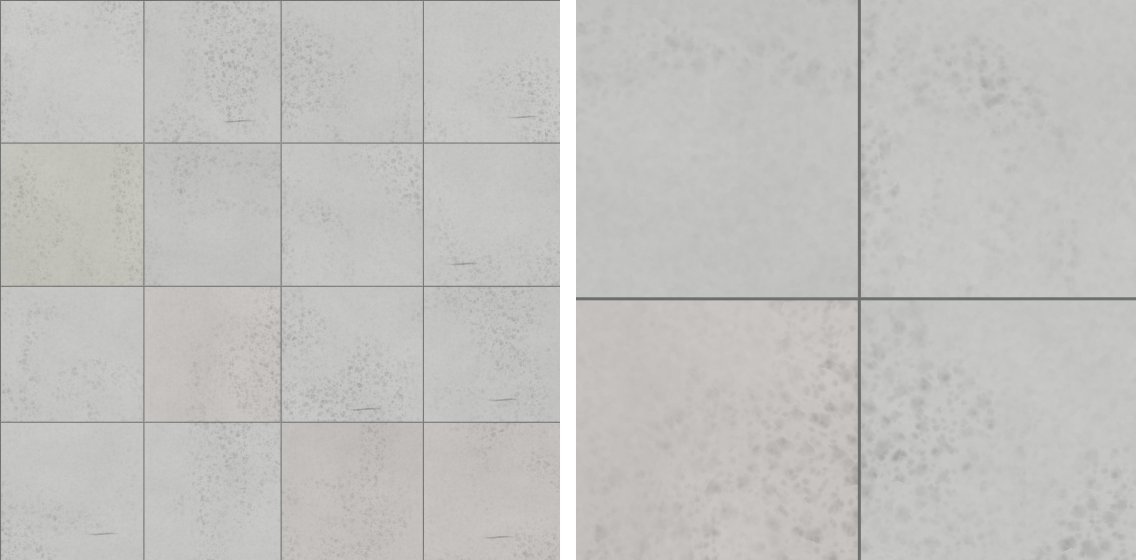
Left, the full canvas; right, a detail of the centre.
Reproduce this texture procedurally as a WebGL 1 fragment shader.

```glsl
precision highp float;
uniform vec2 u_resolution;

vec2 hash2(vec2 p) {
  return fract(sin(vec2(dot(p, vec2(127.1, 311.7)), dot(p, vec2(269.5, 183.3)))) * 4375.85);
}

// Warped, rotated sine layers, roughly -1 to 1
float clouds(vec2 p) {
  float sum = 0.0, amp = 0.5;
  for (int i = 0; i < 6; i++) {
    p = mat2(0.8, 0.6, -0.6, 0.8) * p * 1.8 + 1.7;
    p += 0.7 * sin(p.yx * 1.3 + vec2(0.4, 2.1));
    sum += amp * sin(p.x) * cos(p.y * 0.9);
    amp *= 0.68;
  }
  return sum;
}

// Cellular noise: distance to the nearest point and its random value
vec2 cells(vec2 p) {
  vec2 cell = floor(p), nearest = vec2(9.0, 0.0);
  for (int y = -1; y <= 1; y++) {
    for (int x = -1; x <= 1; x++) {
      vec2 id = cell + vec2(float(x), float(y));
      float d = length(id + hash2(id) - p);
      if (d < nearest.x) nearest = vec2(d, hash2(id + 41.3).x);
    }
  }
  return nearest;
}

// Soft dark pits of random size
float pits(vec2 p) {
  vec2 c = cells(p);
  return c.y * (1.0 - smoothstep(0.1, 0.2 + 0.5 * c.y, c.x));
}

// Index of the tile along one axis
float tileIndex(float t, vec3 joints) {
  return dot(step(joints, vec3(t)), vec3(1.0));
}

// Distance to the nearest joint along one axis
float jointDistance(float t, vec3 joints) {
  vec3 d = abs(t - joints);
  return min(min(d.x, d.y), min(d.z, abs(t - 0.0008)));
}

void main() {
  float pixel = 1.0 / min(u_resolution.x, u_resolution.y);
  vec2 uv = gl_FragCoord.xy / u_resolution;
  uv.y = 1.0 - uv.y; // rows run from the top

  // Four by four slightly uneven tiles
  vec3 columns = vec3(0.257, 0.502, 0.756);
  vec3 rows = vec3(0.2555, 0.5112, 0.754);
  vec2 tile = vec2(tileIndex(uv.x, columns), tileIndex(uv.y, rows));
  vec2 seed = hash2(tile + 3.7);
  vec2 p = uv * 4.0 + seed * 23.0;

  // Tile tone, with a few warmer tiles on a diagonal
  float warm = abs(tile.y - tile.x - 1.0) < 0.5 || tile.x + tile.y > 5.5 ? 1.0 : 0.0;
  vec3 color = vec3(0.768, 0.771, 0.765) + 0.02 * (seed.x - 0.5);
  vec3 tint = tile.x < 0.5 ? vec3(0.0, -0.006, -0.026) : vec3(0.003, -0.012, -0.014);
  color += warm * tint;

  // Cement clouding and fine grain
  float broad = clouds(p * vec2(0.9, 0.65));
  float mottled = clouds(p * 3.5 + 9.0);
  color += 0.017 * broad + 0.010 * mottled;
  color += 0.014 * (cells(uv * 260.0 + seed * 50.0).y - 0.5);

  // Pitting gathered in worn patches
  float worn = smoothstep(-0.25, 0.65, clouds(p * vec2(1.6, 1.1) + 31.0));
  vec2 rough = uv + 0.004 * vec2(mottled, clouds(p * 4.0 + 17.0));
  float pitting = 0.075 * pits(rough * 95.0 + seed * 30.0) + 0.06 * pits(rough * 190.0);
  color -= pitting * (0.15 + 0.85 * worn);

  // Thin horizontal scratches low on some tiles
  vec2 mark = hash2(tile + 12.9);
  vec2 local = uv * 4.0 - tile - vec2(0.3 + 0.5 * mark.x, 0.80 + 0.15 * mark.y);
  local.y += 0.004 * sin(local.x * 25.0);
  float scratch = 1.0 - smoothstep(0.002, 0.003 + 4.0 * pixel, abs(local.y));
  scratch *= 1.0 - smoothstep(0.03, 0.14, abs(local.x));
  color -= 0.13 * scratch * step(0.65, seed.y);

  // Dark hairline joints with slightly uneven strength
  float d = min(jointDistance(uv.x, columns), jointDistance(uv.y, rows));
  float joint = clamp((0.0009 - d) / pixel + 0.5, 0.0, 1.0);
  color -= 0.02 * worn * (1.0 - smoothstep(0.0, 0.006, d));
  color = mix(color, vec3(0.40, 0.41, 0.40), joint * (0.92 + 0.08 * mottled));

  gl_FragColor = vec4(color, 1.0);
}
```
